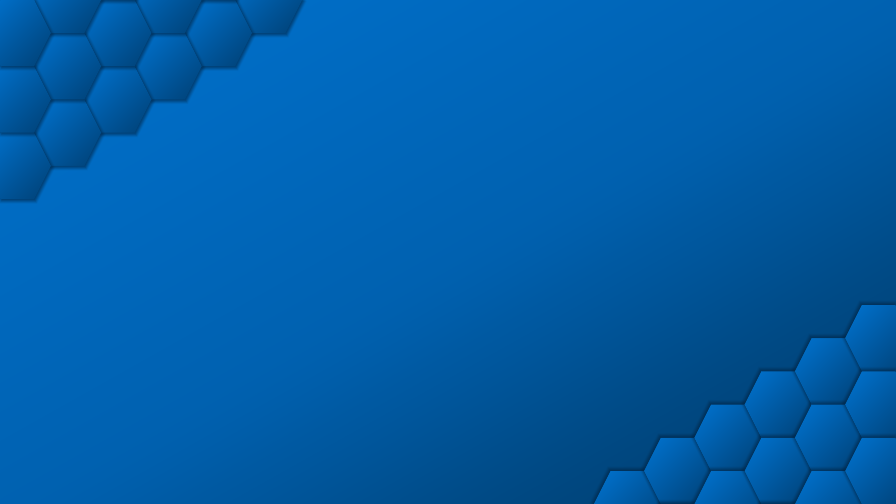
Reproduce this background procedurally as a Shadertoy shader.

```glsl
// Blue diagonal gradient with shaded hexagon clusters in two opposite corners.

const vec2 HEX_SIZE = vec2(0.0665, 0.0659);   // half width, half height
const vec2 FIRST_CENTER = vec2(0.0345, 0.329); // measured from the corner
const int COLUMNS = 6;
const int ROWS = 3;

const vec3 SKY_BLUE = vec3(0.0, 0.450, 0.815);
const vec3 MID_BLUE = vec3(0.0, 0.368, 0.668);
const vec3 DEEP_BLUE = vec3(0.0, 0.262, 0.470);
const vec3 HEX_LIGHT = vec3(0.0, 0.430, 0.780);
const vec3 HEX_DARK = vec3(0.0, 0.275, 0.500);
const vec3 SHADOW = vec3(0.0, 0.130, 0.250);

// Signed distance to a flat-topped hexagon
float hexDistance(vec2 p, vec2 size) {
    p = abs(p);
    vec2 sideNormal = normalize(vec2(size.y, 0.5 * size.x));
    float side = dot(p - vec2(size.x, 0.0), sideNormal);
    return max(p.y - size.y, side);
}

// Backdrop shaded along the canvas diagonal, t = 0 at the upper left
vec3 backdrop(float t) {
    vec3 color = mix(SKY_BLUE, MID_BLUE, min(t / 0.6, 1.0));
    return mix(color, DEEP_BLUE, smoothstep(0.5, 0.9, t));
}

// Lays one tile and its soft drop shadow over the colour below
vec3 addHex(vec3 color, vec2 p, float lightSign, float pixel) {
    float shadowDist = hexDistance(p - vec2(0.002, 0.003), HEX_SIZE);
    float shade = 1.0 - smoothstep(-0.004, 0.008, shadowDist);
    color = mix(color, SHADOW, 0.6 * shade);

    float slope = 0.5 + lightSign * (p.x + p.y) / (3.0 * HEX_SIZE.x);
    vec3 fill = mix(HEX_LIGHT, HEX_DARK, clamp(slope, 0.0, 1.0));
    float dist = hexDistance(p, HEX_SIZE);
    return mix(color, fill, 1.0 - smoothstep(-0.5 * pixel, 0.5 * pixel, dist));
}

// Staircase of tiles; p runs from the corner into the canvas
vec3 addCluster(vec3 color, vec2 p, float lightSign, float pixel) {
    for (int row = 0; row < ROWS; row++) {
        for (int column = COLUMNS - 1; column >= 0; column--) {
            float c = float(column);
            vec2 offset = vec2(1.5 * c, -c - 2.0 * float(row));
            vec2 center = FIRST_CENTER + offset * HEX_SIZE;
            color = addHex(color, p - center, lightSign, pixel);
        }
    }
    return color;
}

void mainImage(out vec4 fragColor, in vec2 fragCoord) {
    float pixel = 1.0 / iResolution.y;
    vec2 uv = fragCoord / iResolution.xy;
    vec2 p = fragCoord * pixel;
    float aspect = iResolution.x * pixel;

    vec3 color = backdrop(0.5 * (uv.x + 1.0 - uv.y));

    // Upper left, then lower right as its half-turn copy
    color = addCluster(color, vec2(p.x, 1.0 - p.y), 1.0, pixel);
    color = addCluster(color, vec2(aspect - p.x, p.y), -1.0, pixel);

    fragColor = vec4(color, 1.0);
}
```
